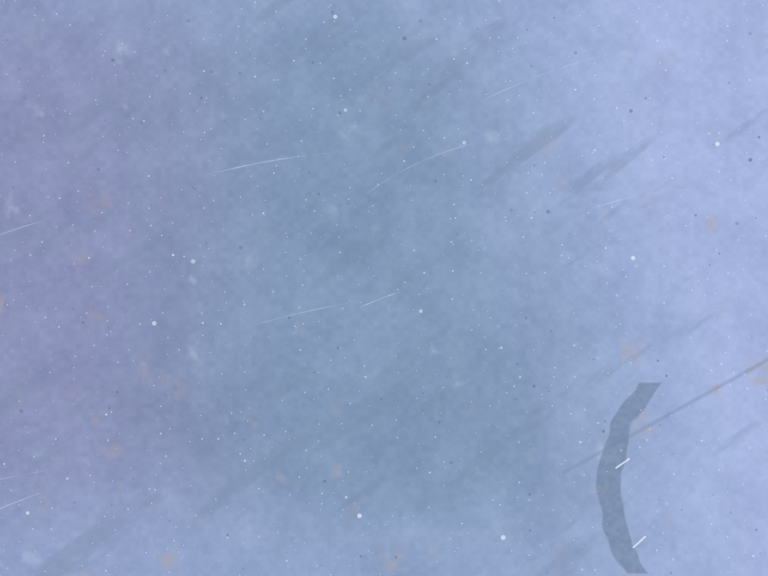
Give the GLSL for this texture, as a Shadertoy shader.

```glsl
// Weathered blue painted metal: a broad violet-to-steel-to-lavender gradient
// under layered value noise, with scattered rust blooms, chips and white specks,
// faint curved scratches, a long crease and one damp curved stain.

const vec3 VIOLET = vec3(0.545, 0.575, 0.727);
const vec3 STEEL = vec3(0.507, 0.598, 0.722);
const vec3 LAVENDER = vec3(0.645, 0.708, 0.872);
const vec3 SKY = vec3(0.595, 0.672, 0.822);
const vec3 RUST = vec3(0.70, 0.65, 0.66);
const vec3 CHALK = vec3(0.72, 0.78, 0.87);
const vec3 WHITE = vec3(0.90, 0.94, 0.98);
const vec3 DAMP = vec3(0.475, 0.550, 0.665);
const vec3 SOOT = vec3(0.38, 0.43, 0.54);
const float MOTTLE = 0.075;
const float GRAIN = 0.060;
const int SCRATCHES = 9;

float hash(vec2 p) {
    return fract(sin(dot(p, vec2(127.1, 311.7))) * 43758.5453);
}

vec2 hash2(vec2 p) {
    return vec2(hash(p), hash(p + 57.3));
}

float noise(vec2 p) {
    vec2 i = floor(p), f = fract(p);
    f = f * f * (3.0 - 2.0 * f);
    return mix(mix(hash(i), hash(i + vec2(1, 0)), f.x),
               mix(hash(i + vec2(0, 1)), hash(i + vec2(1, 1)), f.x), f.y);
}

float fbm(vec2 p) {
    float sum = 0.0, amp = 0.5;
    for (int i = 0; i < 5; i++) {
        sum += amp * noise(p);
        p = mat2(1.6, 1.2, -1.2, 1.6) * p + 7.1;
        amp *= 0.5;
    }
    return sum;
}

// Jittered dots, one per grid cell at most; edge is the softness of the rim
float scatter(vec2 p, float cells, float chance, float rMin, float rMax, float edge) {
    vec2 home = floor(p * cells);
    float cover = 0.0;
    for (int y = -1; y <= 1; y++)
    for (int x = -1; x <= 1; x++) {
        vec2 id = home + vec2(x, y);
        if (hash(id + cells) > chance) continue;
        vec2 centre = (id + hash2(id + 3.7 * cells)) / cells;
        float size = hash(id + 19.1), r = mix(rMin, rMax, size * size);
        float dot1 = 1.0 - smoothstep(r - edge, r + edge, length(p - centre));
        cover = max(cover, dot1 * mix(0.45, 1.0, hash(id + 31.9)));
    }
    return cover;
}

float segment(vec2 p, vec2 a, vec2 b) {
    vec2 d = b - a;
    return length(p - a - d * clamp(dot(p - a, d) / dot(d, d), 0.0, 1.0));
}

float stroke(float dist, float halfWidth, float px) {
    return 1.0 - smoothstep(halfWidth - 0.5 * px, halfWidth + px, dist);
}

// Broad lighting across the sheet
vec3 baseColour(vec2 p) {
    float wobble = 0.16 * (fbm(p * 2.5) - 0.5);
    float x = p.x + wobble;
    vec3 c = mix(VIOLET, STEEL, smoothstep(0.08, 0.58, x));
    c = mix(c, SKY, 0.75 * smoothstep(0.28, 0.60, abs(p.y - 0.53 + wobble)));
    float slant = x + 0.22 * (p.y - 0.5);
    return mix(c, LAVENDER, smoothstep(0.72, 1.25, slant));
}

// Thin bowed scratches, gently rising to the right
float scratches(vec2 p, float px) {
    float cover = 0.0;
    for (int i = 0; i < SCRATCHES; i++) {
        vec2 seed = vec2(i, 4.3);
        vec2 q = p - vec2(1.25, 0.95) * hash2(seed);
        float a = mix(0.05, 0.55, hash(seed + 2.2));
        q = mat2(cos(a), -sin(a), sin(a), cos(a)) * q;
        float len = mix(0.04, 0.20, hash(seed + 8.8));
        float bow = q.y + mix(0.2, 1.1, hash(seed + 5.5)) * q.x * q.x;
        float fade = 1.0 - smoothstep(0.5 * len, len, abs(q.x));
        cover = max(cover, fade * stroke(abs(bow), 0.0008, px) * noise(q * 40.0 + seed));
    }
    return cover;
}

void mainImage(out vec4 fragColor, in vec2 fragCoord) {
    float px = 1.0 / iResolution.y;
    vec2 p = fragCoord * px;
    vec3 c = baseColour(p);

    // Cloudy mottling and fine grain
    c += MOTTLE * (fbm(p * 14.0) - 0.48);
    c += GRAIN * (fbm(p * 95.0 + 11.0) - 0.48);

    // Ragged rust and chalk blooms, thickest below the middle
    vec2 warped = p + 0.030 * (vec2(fbm(p * 38.0), fbm(p * 38.0 + 23.0)) - 0.48);
    float ragged = smoothstep(0.30, 0.68, fbm(p * 60.0 + 5.0));
    float zone = mix(0.3, 1.0, smoothstep(0.85, 0.55, p.y)) * smoothstep(0.25, 0.6, fbm(p * 4.0 + 2.0));
    c = mix(c, RUST, 0.62 * zone * ragged * scatter(warped, 11.0, 0.60, 0.008, 0.026, 0.012));
    c = mix(c, CHALK, 0.50 * ragged * scatter(warped, 8.0, 0.40, 0.005, 0.020, 0.009));

    // Old scuffs and the long crease
    float scuff = smoothstep(0.60, 0.78, fbm(mat2(0.8, -0.6, 0.6, 0.8) * p * vec2(5.0, 26.0)));
    c = mix(c, DAMP, 0.35 * scuff);
    float crease = segment(p, vec2(0.98, 0.18), vec2(1.35, 0.385));
    c = mix(c, DAMP, 0.40 * (1.0 - smoothstep(0.0, 0.006, crease)));

    // Damp stain: a bowed band with a wavering rim
    float rise = p.y - 0.15;
    float side = abs(p.x - 1.055 - 2.2 * rise * rise + 0.018 * (noise(p * 22.0) - 0.5));
    float band = max(side - 0.019 - 0.012 * (noise(p * 45.0) - 0.5), abs(p.y - 0.17) - 0.165);
    c = mix(c, DAMP + 0.05 * (noise(p * 150.0) - 0.5), 0.80 * (1.0 - smoothstep(-0.002, 0.003, band)));

    // Scratches, dark pits, pale specks and two straws
    c = mix(c, CHALK, 0.75 * scratches(p, px));
    c = mix(c, SOOT, 0.55 * scatter(p, 20.0, 0.22, 0.0010, 0.0035, 0.0015));
    c = mix(c, WHITE, 0.50 * scatter(p, 42.0, 0.50, 0.0007, 0.0020, 0.0012));
    c = mix(c, WHITE, 0.85 * scatter(p, 9.0, 0.28, 0.0015, 0.0045, 0.0015));
    float straw = min(segment(p, vec2(1.07, 0.188), vec2(1.092, 0.203)),
                      segment(p, vec2(1.10, 0.050), vec2(1.12, 0.068)));
    c = mix(c, WHITE, 0.75 * stroke(straw, 0.0012, px));

    fragColor = vec4(clamp(c, 0.0, 1.0), 1.0);
}
```
